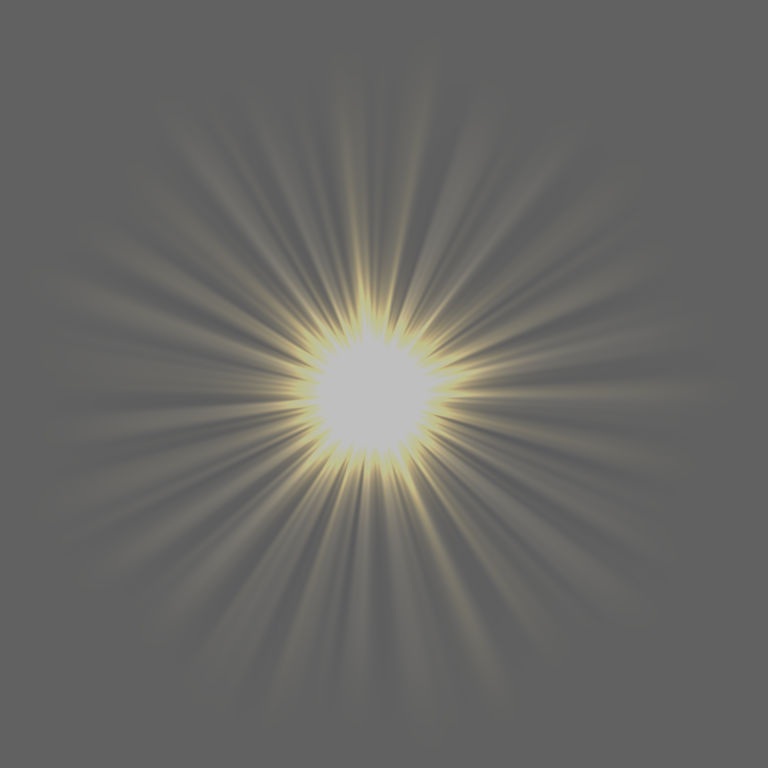
A Shadertoy shader for this background:

```glsl
// A pale golden starburst on flat grey: a clipped white core with a lobed
// warm halo and long radial rays. Rays are layered sines of the polar angle
// with whole-number frequencies, so they close without a seam.

// Soft bump of height 1 around one direction; larger focus is narrower.
float lobe(float angle, float direction, float focus) {
    return pow(max(cos(angle - direction), 0.0), focus);
}

// Broad rays, roughly 0 to 1, of uneven strength.
float broadRays(float angle) {
    float bent = angle - 0.10 * lobe(angle, 2.15, 8.0);
    float main = pow(0.5 + 0.5 * cos(27.0 * bent + 0.25 * sin(4.0 * angle)), 2.0);
    float side = pow(0.5 + 0.5 * sin(43.0 * angle + 1.7 * sin(3.0 * angle)), 3.0);
    float strength = 0.72 + 0.18 * sin(5.0 * angle + 1.0) + 0.15 * sin(11.0 * angle + 2.4);
    return main * strength + 0.28 * side;
}

// Thin streaks, roughly -1 to 1.
float fineStreaks(float angle) {
    float s = 0.42 * sin(59.0 * angle + 2.0 * sin(5.0 * angle));
    s += 0.33 * sin(83.0 * angle + 1.5 * sin(7.0 * angle + 1.0));
    s += 0.25 * sin(113.0 * angle + 2.0 * sin(4.0 * angle + 2.0));
    return s;
}

// Uneven outline of the halo as a scale on its radius.
float haloOutline(float angle) {
    float scale = 0.94;
    scale += 0.27 * lobe(angle, 1.65, 50.0);  // top
    scale += 0.30 * lobe(angle, 0.24, 45.0);  // right
    scale += 0.15 * lobe(angle, 2.38, 30.0);  // upper left
    scale += 0.10 * lobe(angle, 3.14, 50.0);  // left
    scale += 0.14 * lobe(angle, 4.08, 30.0);  // lower left
    scale += 0.14 * lobe(angle, 5.10, 50.0);  // lower right
    scale += 0.10 * lobe(angle, 0.80, 60.0);  // upper right
    return scale;
}

void mainImage(out vec4 fragColor, in vec2 fragCoord) {
    vec2 p = (fragCoord - vec2(0.485, 0.485) * iResolution.xy)
           / min(iResolution.x, iResolution.y);
    float radius = length(p);
    float angle = atan(p.y, p.x + 1e-6);

    float rays = broadRays(angle);
    float streaks = fineStreaks(angle);

    // Core and halo: streaks and lobes fray the rim but spare the centre.
    float fray = haloOutline(angle) + 0.11 * streaks + 0.13 * (rays - 0.4);
    float haloRadius = radius / mix(1.0, fray, smoothstep(0.03, 0.11, radius));
    float halo = 1.15 * exp((0.066 - haloRadius) / 0.032);

    // Long rays fade at a ragged outer circle.
    float reach = 0.46 + 0.025 * sin(9.0 * angle + 1.0);
    float fade = 1.0 - smoothstep(reach - 0.16, reach + 0.03, radius);
    float beam = 0.19 * exp(-radius / 0.24) * fade;
    float rayLight = beam * (rays + 0.16 * streaks);

    // Cool shade between the rays.
    float shade = 0.20 * beam * (1.0 - smoothstep(0.0, 0.35, rays));

    // Warm tint varies gently from ray to ray.
    vec3 rayTint = mix(vec3(1.0, 0.90, 0.66), vec3(1.0, 0.84, 0.32),
                       0.5 + 0.5 * sin(13.0 * angle + 2.0 * sin(6.0 * angle)));
    vec3 color = vec3(0.380);
    color += halo * vec3(1.0, 0.81, 0.34);
    color += rayLight * rayTint;
    color -= shade * vec3(1.0, 0.95, 0.75);

    fragColor = vec4(min(color, vec3(0.75)), 1.0);
}
```
